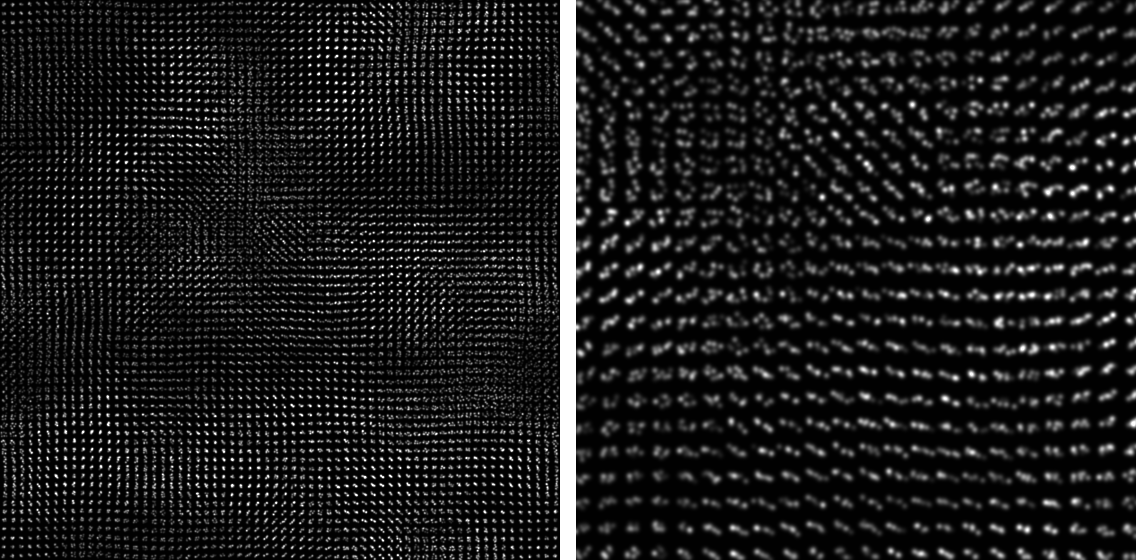
Left: the whole. Right: its middle third, enlarged.
Reproduce this pattern procedurally as a three.js fragment shader.

```glsl
varying vec2 vUv;

const float CELLS = 64.0;
const int SPECKS = 7;
const float TAU = 6.2831853;
const vec3 BACKGROUND = vec3(0.002);
const vec3 SPECK_COLOR = vec3(1.0);

float hash(vec2 p) {
  return fract(sin(dot(p, vec2(127.1, 311.7))) * 43758.5453);
}

// Value noise over the unit square, wrapping after a whole number of periods
float wrappedNoise(vec2 uv, float period, float seed) {
  vec2 p = uv * period;
  vec2 i = floor(p);
  vec2 f = fract(p);
  vec2 w = f * f * (3.0 - 2.0 * f);
  vec2 lo = mod(i, period) + seed;
  vec2 hi = mod(i + 1.0, period) + seed;
  float bottom = mix(hash(lo), hash(vec2(hi.x, lo.y)), w.x);
  float top = mix(hash(vec2(lo.x, hi.y)), hash(hi), w.x);
  return mix(bottom, top, w.y);
}

// Two octaves with the contrast raised
float flow(vec2 uv, float period, float seed) {
  float n = 0.65 * wrappedNoise(uv, period, seed)
          + 0.35 * wrappedNoise(uv, period * 2.0, seed + 37.0);
  return smoothstep(0.2, 0.8, n);
}

// Light from one cell's loop of specks; p is measured from the cell centre
float speckLoop(vec2 p, vec2 cell, float radius) {
  vec2 uv = cell / CELLS;
  vec2 spread = mix(vec2(0.13), vec2(0.38),
                    vec2(flow(uv, 7.0, 3.0), flow(uv, 7.0, 91.0)));
  float skew = (flow(uv, 6.0, 157.0) - 0.5) * 2.6;
  float turn = flow(uv, 8.0, 211.0) * TAU;
  vec2 drift = (vec2(flow(uv, 7.0, 263.0), flow(uv, 7.0, 317.0)) - 0.5) * 0.3;
  float glow = mix(0.65, 1.35, flow(uv, 6.0, 409.0));

  float light = 0.0;
  for (int k = 0; k < SPECKS; k++) {
    float id = float(k);
    vec2 key = cell + id * vec2(71.0, 83.0);
    float angle = (id + 0.6 * hash(vec2(id, 5.0))) * TAU / float(SPECKS) + turn;
    float reach = mix(0.6, 1.1, hash(vec2(id, 19.0)));
    vec2 jitter = (vec2(hash(key), hash(key + 13.0)) - 0.5) * 0.12;
    vec2 speck = drift + jitter
               + spread * reach * vec2(cos(angle), sin(angle + skew));
    vec2 d = (p - speck) / radius;
    light += mix(0.08, 0.5, hash(key + 29.0)) * exp(-dot(d, d));
  }
  return light * glow;
}

void main() {
  vec2 grid = vUv * CELLS;
  vec2 home = floor(grid);

  // Neighbouring loops may reach into this cell
  float light = 0.0;
  for (int y = -1; y <= 1; y++) {
    for (int x = -1; x <= 1; x++) {
      vec2 cell = home + vec2(float(x), float(y));
      light += speckLoop(grid - cell - 0.5, mod(cell, CELLS), 0.12);
    }
  }

  gl_FragColor = vec4(mix(BACKGROUND, SPECK_COLOR, min(light, 1.0)), 1.0);
}
```
